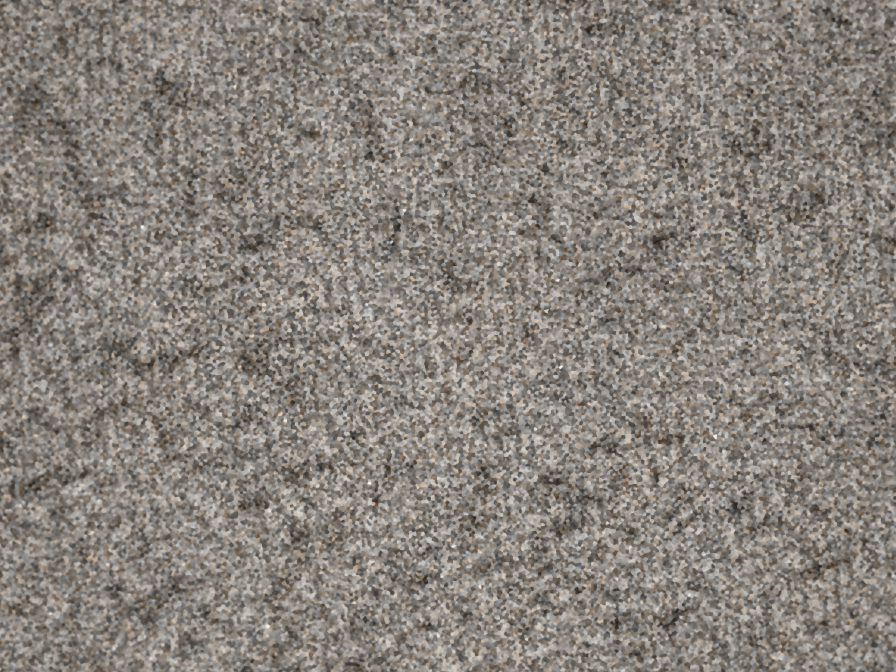
A Shadertoy shader for this texture:

```glsl
// Fine grey-brown sand with small wind-worn pits and a soft-focus left edge.

const vec3 SAND = vec3(0.571, 0.550, 0.529);
const vec3 WARM_SHIFT = vec3(0.075, 0.004, -0.065);
const float GRAINS_PER_HEIGHT = 215.0;

float hash(vec2 p) {
    return fract(sin(dot(p, vec2(127.1, 311.7))) * 43758.5453);
}

float valueNoise(vec2 p) {
    vec2 cell = floor(p);
    vec2 f = fract(p);
    f = f * f * (3.0 - 2.0 * f);
    float low = mix(hash(cell), hash(cell + vec2(1.0, 0.0)), f.x);
    float high = mix(hash(cell + vec2(0.0, 1.0)), hash(cell + 1.0), f.x);
    return mix(low, high, f.y);
}

// Blended cellular grains: x = tone, y = warmth, z = glint
vec3 grains(vec2 p, float sharpness) {
    vec2 cell = floor(p);
    vec3 total = vec3(0.0);
    float weightSum = 0.0;
    for (int j = -1; j <= 1; j++) {
        for (int i = -1; i <= 1; i++) {
            vec2 id = cell + vec2(i, j);
            vec2 centre = id + vec2(hash(id + 17.3), hash(id + 51.9));
            vec2 d = p - centre;
            float weight = exp(-sharpness * dot(d, d));
            float warmth = 2.0 * hash(id + 83.1) - 1.0;
            warmth *= warmth * warmth;
            float glint = step(0.985, hash(id + 29.7));
            total += weight * vec3(hash(id) - 0.5, max(warmth, 0.45 * warmth), glint);
            weightSum += weight;
        }
    }
    return total / weightSum;
}

// Small dark hollows, wider than tall
float pits(vec2 p) {
    float warp = valueNoise(p * 24.0 + 5.0) - 0.5;
    vec2 q = p * vec2(36.0, 58.0) + warp * vec2(1.0, 1.6);
    return smoothstep(0.56, 0.95, valueNoise(q));
}

// Broad light: brightest below the middle, dim in the corners
float lighting(vec2 centred) {
    vec2 d = centred + vec2(0.0, 0.08);
    return -0.08 * dot(d, d);
}

void mainImage(out vec4 fragColor, in vec2 fragCoord) {
    vec2 uv = fragCoord / iResolution.y;
    vec2 centred = uv - 0.5 * vec2(iResolution.x / iResolution.y, 1.0);

    // Focus falls off toward the left and the corners
    float blur = smoothstep(0.25, 0.8, length(centred - vec2(0.12, 0.0)));
    float sharpness = mix(6.5, 3.2, blur);

    // Bands of pits bend gently around the right side
    vec2 bent = uv + vec2(0.0, 0.4 * centred.y * (centred.x - 0.67));

    vec3 grain = grains(uv * GRAINS_PER_HEIGHT, sharpness);
    float speckle = valueNoise(uv * 270.0 + 9.0) - 0.5;
    float clumps = valueNoise(bent * vec2(80.0, 105.0) + 47.0) - 0.5;
    float mottling = valueNoise(bent * vec2(8.0, 13.0) + 31.0) - 0.5;

    float tone = 0.45 * grain.x + 0.13 * mix(1.0, 0.6, blur) * speckle;
    tone += 0.10 * clumps + 0.03 * mottling;
    tone += lighting(centred) - 0.13 * pits(bent) + 0.20 * grain.z;

    vec3 color = SAND + tone + WARM_SHIFT * grain.y;
    fragColor = vec4(clamp(color, 0.0, 1.0), 1.0);
}
```
